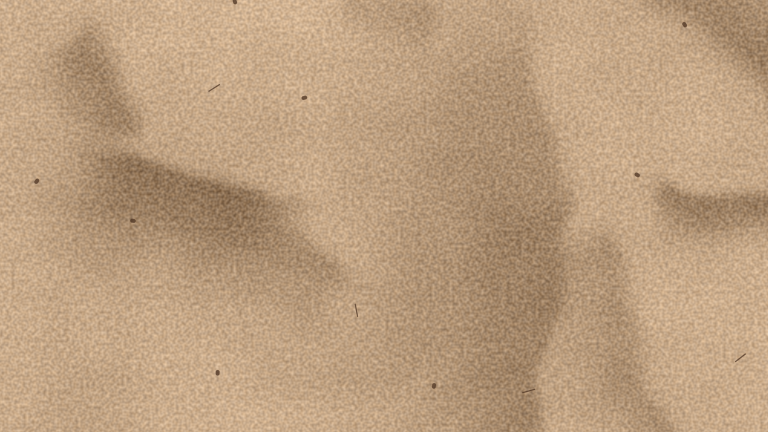
Reproduce this texture procedurally as a Shadertoy shader.

```glsl
const vec3 SHADE_COLOR = vec3(0.55, 0.44, 0.33);
const vec3 SUNLIT_COLOR = vec3(0.83, 0.71, 0.58);
const vec3 DEBRIS_COLOR = vec3(0.32, 0.22, 0.15);
const vec3 WARM_TINT = vec3(0.022, 0.0, -0.028);

const float SUNLIT_TONE = 0.84;
const float SHADOW_DEPTH = 0.80;
const float FINE_GRAIN_SCALE = 150.0;   // cells per canvas height
const float COARSE_GRAIN_SCALE = 82.0;
const float FINE_GRAIN_AMOUNT = 0.50;
const float COARSE_GRAIN_AMOUNT = 0.28;
const float UNDULATION = 0.22;
const float CREST_WARP = 0.055;
const float DEBRIS_CELL = 0.22;
const float DEBRIS_CHANCE = 0.28;

// Crest lines as start and end; the shadow lies to the right of travel
const int CREST_COUNT = 9;
const vec4 CRESTS[CREST_COUNT] = vec4[](
    vec4(0.19, 0.91, 0.28, 0.72), vec4(0.30, 0.62, 0.57, 0.56),
    vec4(0.58, 0.53, 0.75, 0.37), vec4(1.22, 0.80, 1.27, 0.46),
    vec4(1.28, 0.44, 1.23, -0.05), vec4(1.38, 0.40, 1.55, -0.02),
    vec4(1.57, 0.57, 1.82, 0.53), vec4(1.85, 0.80, 1.55, 1.02),
    vec4(0.84, 1.00, 0.97, 0.97));
// Lee width, crest softness, darkness
const vec3 SHADOWS[CREST_COUNT] = vec3[](
    vec3(0.08, 0.045, 0.70), vec3(0.22, 0.025, 0.85),
    vec3(0.13, 0.030, 0.50), vec3(0.30, 0.035, 0.48),
    vec3(0.28, 0.025, 0.60), vec3(0.11, 0.035, 0.50),
    vec3(0.09, 0.022, 0.75), vec3(0.17, 0.060, 0.70),
    vec3(0.08, 0.040, 0.40));

vec2 hash2(vec2 cell) {
    uvec2 q = uvec2(ivec2(cell)) * uvec2(1597u, 3821u);
    uint h = (q.x ^ (q.y << 9)) * 74531u;
    h = (h ^ (h >> 15)) * 668265u;
    h ^= h >> 13;
    uint k = (h ^ (h << 7)) * 91813u;
    k ^= k >> 16;
    return vec2(float(h & 65535u), float(k & 65535u)) / 65535.0;
}

float cornerSlope(vec2 cell, vec2 offset) {
    float angle = 6.2832 * hash2(cell).x;
    return dot(vec2(cos(angle), sin(angle)), offset);
}

float gradientNoise(vec2 p) {
    vec2 i = floor(p), f = p - i;
    vec2 u = f * f * f * (f * (f * 6.0 - 15.0) + 10.0);
    vec2 e = vec2(1.0, 0.0);
    float bottom = mix(cornerSlope(i, f), cornerSlope(i + e, f - e), u.x);
    float top = mix(cornerSlope(i + e.yx, f - e.yx), cornerSlope(i + 1.0, f - 1.0), u.x);
    return mix(bottom, top, u.y);
}

// Crisp on the crest side, fading slowly down the lee side
float crestShadow(vec2 p, vec4 crest, vec3 shadow) {
    vec2 span = crest.zw - crest.xy;
    float len = length(span);
    vec2 dir = span / len, rel = p - crest.xy;
    float along = dot(rel, dir);
    float across = dot(rel, vec2(-dir.y, dir.x));
    float past = max(0.0, max(-along, along - len)) / (0.5 * shadow.x);
    float fade = across / (across > 0.0 ? shadow.y : shadow.x);
    return shadow.z * exp(-past * past - fade * fade);
}

float duneShadow(vec2 p) {
    vec2 bend = vec2(gradientNoise(p * 4.0), gradientNoise(p * 4.0 + 19.0));
    bend += 0.35 * vec2(gradientNoise(p * 11.0 + 5.0), gradientNoise(p * 11.0 + 37.0));
    p += CREST_WARP * bend;
    float light = 1.0;
    for (int i = 0; i < CREST_COUNT; i++) {
        light *= 1.0 - crestShadow(p, CRESTS[i], SHADOWS[i]);
    }
    return 1.0 - light;
}

// Sparse crumbs and short twigs, one at most per cell
float debris(vec2 p, float pixel) {
    vec2 cell = floor(p / DEBRIS_CELL);
    vec2 pick = hash2(cell + 71.0), shape = hash2(cell + 133.0);
    vec2 center = (cell + 0.2 + 0.6 * hash2(cell + 211.0)) * DEBRIS_CELL;
    float angle = 6.2832 * shape.x;
    vec2 dir = vec2(cos(angle), sin(angle)), rel = p - center;
    float twig = step(0.6, shape.y);
    float halfLen = mix(0.002, 0.014, twig), radius = mix(0.0045, 0.0014, twig);
    float along = clamp(dot(rel, dir), -halfLen, halfLen);
    float dist = length(rel - dir * along) - radius;
    return step(pick.x, DEBRIS_CHANCE) * (1.0 - smoothstep(-pixel, pixel, dist));
}

void mainImage(out vec4 fragColor, in vec2 fragCoord) {
    vec2 p = fragCoord / iResolution.y;

    // Dune lighting
    float shadow = duneShadow(p);
    float swell = gradientNoise(p * 2.6 + 7.0) + 0.5 * gradientNoise(p * vec2(9.0, 12.0));
    float tone = SUNLIT_TONE - SHADOW_DEPTH * shadow + UNDULATION * swell;

    // Sand grains, rougher where the light grazes
    float fine = gradientNoise(p * FINE_GRAIN_SCALE);
    float coarse = gradientNoise(p * COARSE_GRAIN_SCALE + 43.0);
    float grain = FINE_GRAIN_AMOUNT * fine + COARSE_GRAIN_AMOUNT * coarse;
    tone += grain * (0.95 + 0.25 * shadow);

    vec3 color = mix(SHADE_COLOR, SUNLIT_COLOR, tone);
    color += WARM_TINT * gradientNoise(p * COARSE_GRAIN_SCALE * 1.3 + 91.0);
    color = mix(color, DEBRIS_COLOR, 0.8 * debris(p, 0.7 / iResolution.y));
    fragColor = vec4(clamp(color, 0.0, 1.0), 1.0);
}
```
